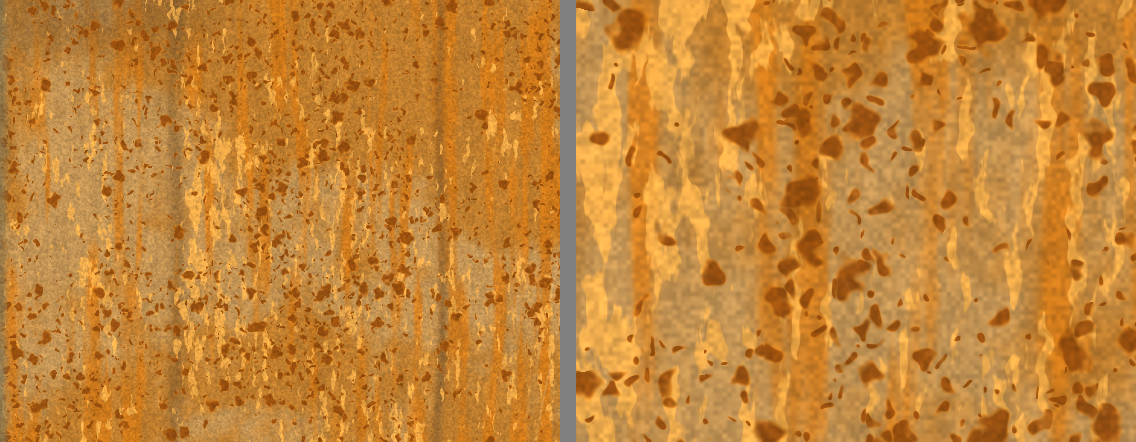
Left: the whole. Right: its middle third, enlarged.
Reproduce this texture procedurally as a Shadertoy shader.

```glsl
// Weathered rusty sheet steel: ochre and faded tan patches under vertical stains.
// Stretched fbm gives the runs and flakes, jittered cells give the rust pits,
// and fine value noise gives the grain. Lengths are in canvas heights.

const vec3 OCHRE  = vec3(0.745, 0.490, 0.180);
const vec3 TAN    = vec3(0.765, 0.590, 0.350);
const vec3 ORANGE = vec3(0.830, 0.470, 0.080);
const vec3 RUST   = vec3(0.560, 0.280, 0.045);
const vec3 FLAKE  = vec3(0.980, 0.700, 0.300);
const vec3 SHADE  = vec3(0.530, 0.370, 0.180);
const vec3 STEEL  = vec3(0.520, 0.460, 0.320);
const float PIT_CELLS = 34.0;     // large pit cells per height
const float SPECK_CELLS = 72.0;   // small pit cells per height
const float GRAIN_SCALE = 290.0;
const float GRAIN_AMOUNT = 0.21;

float hash(vec2 p) {
    uvec2 q = uvec2(ivec2(floor(p)) + 32768);
    uint h = q.x * 1597334677u ^ q.y * 3812015801u;
    h = (h ^ (h >> 15)) * 2246822519u;
    h = (h ^ (h >> 13)) * 3266489917u;
    return float((h ^ (h >> 16)) >> 8) / 16777216.0;
}

float noise(vec2 p) {
    vec2 i = floor(p), f = p - i;
    f = f * f * (3.0 - 2.0 * f);
    return mix(mix(hash(i), hash(i + vec2(1, 0)), f.x),
               mix(hash(i + vec2(0, 1)), hash(i + vec2(1, 1)), f.x), f.y);
}

float fbm(vec2 p) {
    float sum = 0.0, amp = 0.533;
    for (int i = 0; i < 4; i++) {
        sum += amp * noise(p);
        p = mat2(1.9, 0.12, -0.12, 1.9) * p + 17.3;
        amp *= 0.5;
    }
    return sum;
}

// Scattered round pits; density in 0..1 is the chance that a cell holds one
float pits(vec2 p, float cells, float density, float seed) {
    vec2 q = p * cells, id = floor(q);
    float cover = 0.0;
    for (int y = -1; y <= 1; y++)
    for (int x = -1; x <= 1; x++) {
        vec2 c = id + vec2(x, y), s = c + seed;
        vec2 centre = c + vec2(hash(s), hash(s + 91.0));
        float size = mix(0.16, 0.52, pow(hash(s + 37.0), 2.0));
        float present = step(hash(s + 53.0), density);
        float d = length((q - centre) * vec2(1.0, 0.88));
        cover = max(cover, present * (1.0 - smoothstep(size * 0.45, size * 1.15, d)));
    }
    return cover;
}

// Soft vertical band around x
float band(float x, float centre, float width) {
    float d = (x - centre) / width;
    return exp(-d * d);
}

void mainImage(out vec4 fragColor, in vec2 fragCoord) {
    vec2 uv = fragCoord / iResolution.xy;
    vec2 p = fragCoord / iResolution.y;
    vec2 wobble = vec2(noise(p * 90.0), noise(p * 90.0 + 40.0)) - 0.5;
    float wander = 0.012 * (noise(vec2(3.0, p.y * 4.0)) - 0.5);

    // Broad faded patches, stronger on the left and at the lower right
    float patches = fbm(p * vec2(4.5, 5.5) + 4.0);
    float fadeBias = 0.16 * band(uv.x, 0.12, 0.17) * smoothstep(0.05, 0.4, uv.y)
                   + 0.13 * band(uv.x, 1.0, 0.16) * (1.0 - smoothstep(0.4, 0.7, uv.y))
                   - 0.10 * smoothstep(0.6, 0.9, uv.y);
    float ragged = 0.22 * (fbm(p * vec2(45.0, 32.0)) - 0.5);
    float faded = smoothstep(0.44, 0.70, patches + fadeBias + ragged);
    vec3 col = mix(OCHRE, TAN, 0.9 * faded);

    // Orange runs
    float runs = fbm(p * vec2(38.0, 3.5) + 9.0);
    float runZone = band(uv.x, 0.49, 0.06) * smoothstep(0.4, 0.75, uv.y)
                  + 0.8 * band(uv.x, 0.78, 0.025) * smoothstep(0.4, 0.7, uv.y)
                  + 0.5 * band(uv.x, 0.22, 0.03);
    float runMask = smoothstep(0.50, 0.72, runs + 0.13 * runZone + 0.5 * ragged);
    col = mix(col, ORANGE, 0.75 * runMask);

    // Dark stains: two long seams and a dull upper left corner
    float seams = 0.65 * band(uv.x + wander, 0.315, 0.014)
                + 0.80 * band(uv.x + wander, 0.788, 0.010);
    seams *= 0.35 + 0.9 * fbm(p * vec2(60.0, 5.0) + 21.0);
    float corner = (1.0 - smoothstep(0.25, 0.48, uv.x)) * smoothstep(0.82, 0.95, uv.y + 0.3 * ragged);
    col = mix(col, SHADE, clamp(seams + 0.5 * corner, 0.0, 0.8));

    // Bright flakes, torn along the vertical and gathered in clusters
    float cluster = fbm(p * vec2(9.0, 4.0) + 31.0);
    float flakeZone = 0.15 * band(uv.x, 0.35, 0.022) * (1.0 - smoothstep(0.45, 0.6, uv.y))
                    + 0.06 * band(uv.y, 0.42, 0.22);
    float torn = fbm((p + 0.006 * wobble) * vec2(85.0, 27.0) + 5.0);
    float flakes = smoothstep(0.69, 0.78, torn + 0.45 * (cluster - 0.5) + flakeZone);
    col = mix(col, FLAKE, 0.8 * flakes);

    // Rust pits with an orange halo
    float crowd = smoothstep(0.30, 0.70, fbm(p * vec2(8.0, 6.0) + 57.0));
    vec2 q = p + 0.014 * wobble;
    float pit = pits(q, PIT_CELLS, 0.10 + 0.42 * crowd, 11.0);
    float speck = pits(q, SPECK_CELLS, 0.06 + 0.34 * crowd, 203.0);
    float rust = max(pit, 0.85 * speck) * (0.55 + 0.65 * noise(p * 150.0));
    col = mix(col, ORANGE, 0.55 * smoothstep(0.0, 0.35, rust));
    col = mix(col, RUST, 0.85 * smoothstep(0.15, 0.80, rust));

    // Bare steel on the left edge and slanted pale scratches at the right
    col = mix(col, STEEL, 0.75 * (1.0 - smoothstep(0.0, 0.022, uv.x + 0.06 * ragged)));
    float slant = uv.x - 0.93 - 0.16 * uv.y;
    float scratch = band(slant, 0.0, 0.0022) + 0.7 * band(slant, 0.025, 0.0018);
    scratch *= (1.0 - smoothstep(0.3, 0.5, uv.y)) * smoothstep(0.3, 0.6, noise(p * vec2(30.0, 14.0)));
    col = mix(col, vec3(0.86, 0.70, 0.45), 0.6 * scratch);

    // Grain
    float grain = noise(p * GRAIN_SCALE) + 0.5 * noise(p * GRAIN_SCALE * 0.45) - 0.75;
    col *= 1.0 + GRAIN_AMOUNT * grain + 0.14 * (fbm(p * vec2(70.0, 9.0)) - 0.5);
    fragColor = vec4(clamp(col, 0.0, 1.0), 1.0);
}
```
